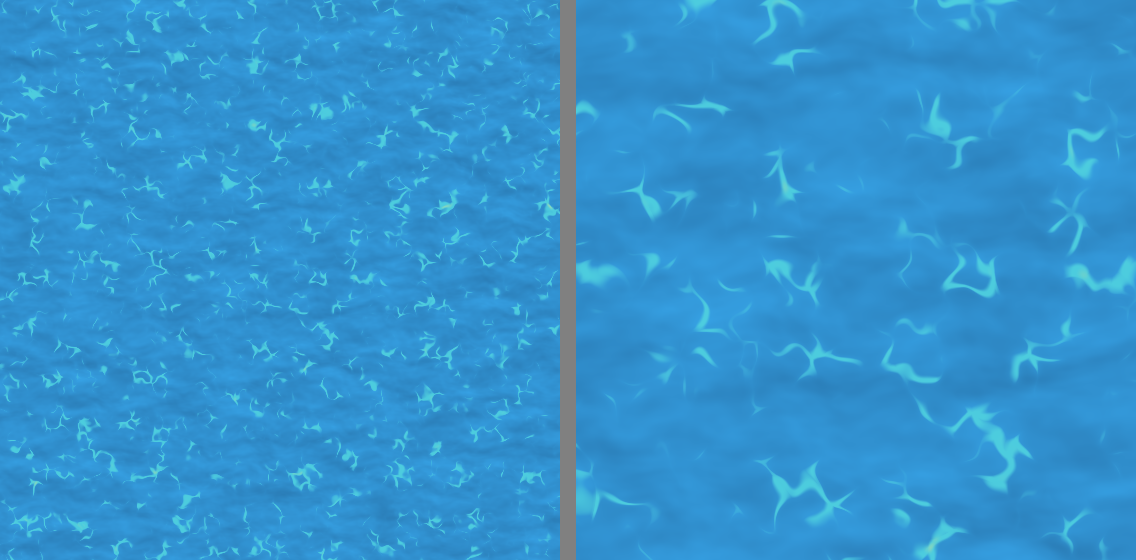
Left, the full canvas; right, a detail of the centre.
A Shadertoy shader for this texture:

```glsl
vec2 hash2(vec2 p) {
    vec3 q = fract(p.xyx * vec3(0.1031, 0.1030, 0.0973));
    q += dot(q, q.yzx + 33.33);
    return fract((q.xx + q.yz) * q.zy);
}

float cornerSlope(vec2 cell, vec2 corner, vec2 f) {
    float angle = 6.2832 * hash2(cell + corner).x;
    return dot(vec2(cos(angle), sin(angle)), f - corner);
}

float gradientNoise(vec2 p) {
    vec2 cell = floor(p), f = p - cell;
    vec2 u = f * f * f * (f * (f * 6.0 - 15.0) + 10.0);
    float low = mix(cornerSlope(cell, vec2(0, 0), f), cornerSlope(cell, vec2(1, 0), f), u.x);
    float high = mix(cornerSlope(cell, vec2(0, 1), f), cornerSlope(cell, vec2(1, 1), f), u.x);
    return mix(low, high, u.y);
}

// Wide, flat swells with finer ripples on top
float waveHeight(vec2 p) {
    p += 0.012 * gradientNoise(p * 17.0 + 40.0);
    vec2 q = p * vec2(11.0, 22.0);
    float height = 0.0, amplitude = 1.0;
    for (int i = 0; i < 4; i++) {
        height += amplitude * gradientNoise(q);
        q = q * 2.03 + vec2(17.3, 9.1);
        amplitude *= 0.48;
    }
    return height;
}

// Distances to the three nearest cell points, in rising order
vec3 nearestThree(vec2 p) {
    vec2 cell = floor(p);
    vec3 nearest = vec3(8.0);
    for (int y = -1; y <= 1; y++)
    for (int x = -1; x <= 1; x++) {
        vec2 neighbour = cell + vec2(x, y);
        float d = length(neighbour + hash2(neighbour + 71.0) - p);
        if (d < nearest.x) nearest = vec3(d, nearest.xy);
        else if (d < nearest.y) nearest = vec3(nearest.x, d, nearest.y);
        else nearest.z = min(nearest.z, d);
    }
    return nearest;
}

void mainImage(out vec4 fragColor, in vec2 fragCoord) {
    vec2 p = fragCoord / iResolution.y + 3.0;

    // Water body, lit from above
    float height = waveHeight(p);
    float relief = height - waveHeight(p + vec2(0.003, 0.009));
    float light = 0.5 * height + 0.65 * relief;
    vec3 color = vec3(0.188, 0.56, 0.805) + light * vec3(0.033, 0.10, 0.125);

    // Broken, branching caustic threads
    vec2 warp = vec2(gradientNoise(p * 48.0), gradientNoise(p * 48.0 + 19.0));
    vec3 cells = nearestThree(p * 38.0 + 0.7 * warp);
    float edge = cells.y - cells.x;
    float node = smoothstep(0.4, 0.0, cells.z - cells.x);
    float patches = gradientNoise(p * 23.0 + 5.0) + 0.6 * gradientNoise(p * 56.0 + 31.0);
    float strength = smoothstep(0.0, 0.7, patches);
    float width = 0.03 + 0.3 * strength + 0.12 * node;
    float thread = smoothstep(width, 0.2 * width, edge) * smoothstep(0.08, 0.42, patches);

    // Blue haze, cyan threads and pale sparks at the junctions
    float haze = exp(-4.0 * edge) * smoothstep(-0.15, 0.5, patches);
    float spark = thread * node * smoothstep(0.5, 0.85, patches);
    color = mix(color, vec3(0.22, 0.66, 0.92), 0.6 * haze);
    color = mix(color, vec3(0.31, 0.82, 0.87), 0.9 * thread);
    color = mix(color, vec3(0.64, 0.86, 0.68), 0.8 * spark);
    fragColor = vec4(color, 1.0);
}
```
